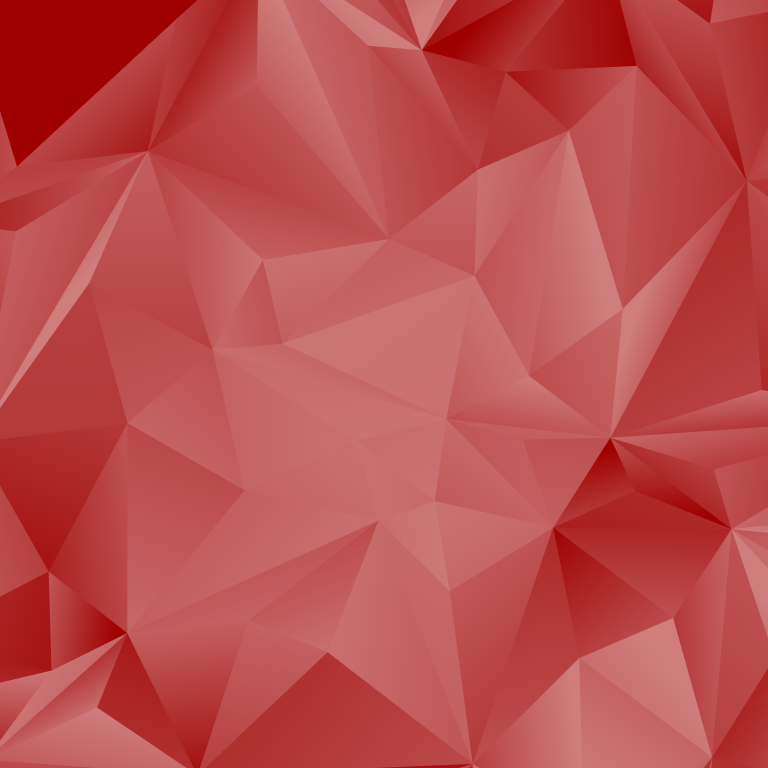
This background is drawn by a WebGL 1 fragment shader. Its source:

```glsl
precision highp float;
// Faceted red backdrop: a jittered triangular lattice of hubs, each lattice
// triangle holding one inner point. Every lattice edge forms a kite of two
// hubs and two inner points, cut into two facets with linear gradients.

uniform vec2 u_resolution;

const float HUB_SPACING = 0.285;
const float HUB_JITTER = 0.36;
const float ROW_HEIGHT = 0.866;
const float INNER_MIN_WEIGHT = 0.2;
const float FLIP_CHANCE = 0.3;
const vec2 SEED = vec2(41.0, 67.0);

const vec3 DEEP_RED = vec3(0.62, 0.0, 0.0);
const vec3 PALE_RED = vec3(0.82, 0.515, 0.515);
const vec2 CALM_CENTER = vec2(0.47, 0.45);
const vec2 CALM_SHAPE = vec2(1.0, 0.7);
const float CALM_TONE = 0.83;
const float OUTER_TONE = 0.61;
const float KITE_CONTRAST = 0.3;
const float FACET_CONTRAST = 0.3;
const float GRADIENT_CONTRAST = 0.58;
const float HUB_SHADE = 0.36;
const float DRIFT = 0.16;
const vec2 DRIFT_DARKEST = vec2(0.76, 0.25);
const vec2 DRIFT_PERIOD = vec2(0.7, 0.66);
const vec2 DARK_CORNER = vec2(0.1, 1.03);
const float DARK_RADIUS = 0.17;

vec3 hash3(vec2 p) {
  vec3 q = fract(p.xyx * vec3(0.1031, 0.1030, 0.0973));
  q += dot(q, q.yxz + 33.33);
  return fract((q.xxy + q.yzz) * q.zyx);
}

float cross2(vec2 a, vec2 b) {
  return a.x * b.y - a.y * b.x;
}

// Jittered lattice point, in units of the hub spacing.
vec2 hub(vec2 cell) {
  vec3 h = hash3(cell + SEED);
  float angle = 6.2832 * h.x;
  vec2 offset = HUB_JITTER * sqrt(h.y) * vec2(cos(angle), sin(angle));
  return vec2(cell.x + 0.5 * cell.y, cell.y * ROW_HEIGHT) + offset;
}

// Random point inside a lattice triangle.
vec2 innerPoint(vec2 a, vec2 b, vec2 c, vec2 id) {
  vec3 w = INNER_MIN_WEIGHT + hash3(id + SEED);
  return (a * w.x + b * w.y + c * w.z) / (w.x + w.y + w.z);
}

// Returns (tone * coverage, coverage); corner a is always a hub.
vec2 facet(vec2 p, vec2 a, vec2 b, vec2 c, vec2 id, float kiteTone, float pixel) {
  float area = cross2(b - a, c - a);
  vec3 sub = vec3(cross2(c - b, p - b), cross2(a - c, p - c), cross2(b - a, p - a));
  vec3 side = sign(area) * sub / vec3(length(c - b), length(a - c), length(b - a));
  float inside = min(side.x, min(side.y, side.z));
  if (inside < -pixel || abs(area) < 0.0001) return vec2(0.0);

  vec2 center = (a + b + c) / 3.0 * HUB_SPACING;
  float unrest = smoothstep(0.08, 0.38, length((center - CALM_CENTER) * CALM_SHAPE));
  float contrast = mix(0.2, 1.0, unrest);
  vec3 facetRandom = hash3(id + SEED + 211.0);
  vec3 corners = GRADIENT_CONTRAST * (hash3(id + SEED + 359.0) - 0.5);
  corners.x -= HUB_SHADE * facetRandom.y;

  vec2 wave = cos(6.2832 * (center - DRIFT_DARKEST) / DRIFT_PERIOD);
  float shift = kiteTone + FACET_CONTRAST * (facetRandom.x - 0.5) - DRIFT * wave.x * wave.y;
  float base = mix(CALM_TONE, OUTER_TONE, unrest) + contrast * shift;
  base -= 2.0 * (1.0 - smoothstep(0.7, 1.1, distance(center, DARK_CORNER) / DARK_RADIUS));
  float tone = base + contrast * dot(corners, sub / area);
  float coverage = clamp(inside / pixel + 0.5, 0.0, 1.0);
  return vec2(clamp(tone, 0.0, 0.95), 1.0) * coverage;
}

// Cuts a kite between its hubs, or between its inner points if convex.
vec2 kite(vec2 p, vec2 hubA, vec2 hubB, vec2 innerA, vec2 innerB, vec2 id, float pixel) {
  vec2 axis = innerB - innerA;
  bool convex = cross2(axis, hubA - innerA) * cross2(axis, hubB - innerA) < 0.0;
  vec2 otherId = id + vec2(0.0, 97.0);
  vec3 random = hash3(id + SEED + 503.0);
  float tone = KITE_CONTRAST * (random.y - 0.5);
  if (convex && random.x < FLIP_CHANCE) {
    return facet(p, hubA, innerA, innerB, id, tone, pixel)
         + facet(p, hubB, innerA, innerB, otherId, tone, pixel);
  }
  return facet(p, hubA, hubB, innerA, id, tone, pixel)
       + facet(p, hubA, hubB, innerB, otherId, tone, pixel);
}

void main() {
  float size = min(u_resolution.x, u_resolution.y);
  float pixel = 1.0 / (size * HUB_SPACING);
  vec2 p = gl_FragCoord.xy * pixel;
  float row = p.y / ROW_HEIGHT;
  vec2 home = floor(vec2(p.x - 0.5 * row, row));
  const vec2 X = vec2(1.0, 0.0);
  const vec2 Y = vec2(0.0, 1.0);
  const vec2 UPPER = vec2(131.0, 0.0);

  // Each cell owns three lattice edges, hence three kites.
  vec2 sum = vec2(0.0);
  for (int j = -1; j <= 2; j++) {
    for (int i = -1; i <= 2; i++) {
      vec2 cell = home + vec2(float(i), float(j));
      vec2 h00 = hub(cell), h10 = hub(cell + X), h01 = hub(cell + Y);
      vec2 lower = innerPoint(h00, h10, h01, cell + 53.0);
      vec2 upper = innerPoint(hub(cell + X + Y), h10, h01, cell + UPPER);
      vec2 below = innerPoint(h10, hub(cell + X - Y), h00, cell - Y + UPPER);
      vec2 left = innerPoint(h01, h00, hub(cell + Y - X), cell - X + UPPER);
      sum += kite(p, h00, h10, lower, below, cell, pixel);
      sum += kite(p, h01, h00, lower, left, cell + vec2(173.0, 0.0), pixel);
      sum += kite(p, h10, h01, lower, upper, cell + vec2(307.0, 0.0), pixel);
    }
  }
  gl_FragColor = vec4(mix(DEEP_RED, PALE_RED, sum.x / max(sum.y, 0.001)), 1.0);
}
```
